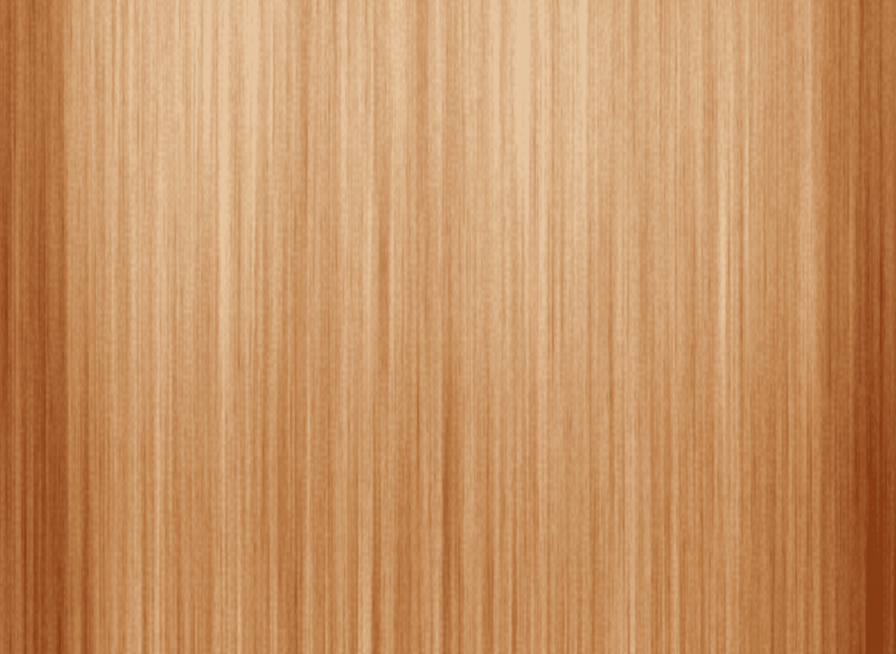
Reproduce this texture procedurally as a WebGL 1 fragment shader.

```glsl
precision highp float;
// Draws a vertical wood veneer with fine grain, lit from the top centre.
uniform vec2 u_resolution;

float hash(vec2 p) {
  return fract(sin(dot(p, vec2(127.1, 311.7))) * 43758.5453);
}

float noise(vec2 p) {
  vec2 i = floor(p), f = fract(p);
  f = f * f * (3.0 - 2.0 * f);
  return mix(mix(hash(i), hash(i + vec2(1.0, 0.0)), f.x),
             mix(hash(i + vec2(0.0, 1.0)), hash(i + vec2(1.0, 1.0)), f.x), f.y);
}

// Signed noise around zero, stretched along the grain
float streak(vec2 p, float across, float along) {
  return noise(p * vec2(across, along) + across) - 0.5;
}

// Long thin dark fibres, each column shifted so that the ends do not line up
float fibres(vec2 p, float across, float along) {
  vec2 cell = p * vec2(across, along);
  float column = floor(cell.x);
  cell.y += 17.0 * hash(vec2(column, across));
  float centre = mix(0.35, 0.65, hash(vec2(column, 4.3)));
  float body = 1.0 - smoothstep(0.1, 0.4, abs(fract(cell.x) - centre));
  float strength = noise(vec2(column * 7.0 + 0.5, cell.y));
  return body * smoothstep(0.45, 0.95, strength);
}

// Ramp from reddish brown through tan to pale cream
vec3 woodColor(float tone) {
  vec3 brown = vec3(0.54, 0.24, 0.08);
  vec3 tan_ = vec3(0.74, 0.50, 0.29);
  vec3 cream = vec3(0.90, 0.77, 0.62);
  return tone < 0.5 ? mix(brown, tan_, tone * 2.0)
                    : mix(tan_, cream, tone * 2.0 - 1.0);
}

void main() {
  vec2 uv = gl_FragCoord.xy / u_resolution;
  vec2 p = gl_FragCoord.xy / u_resolution.y;

  // Broad light: bright top centre, dark sides, deeper towards the bottom
  float side = abs(uv.x - 0.49) * 2.0;
  float tone = 0.60 + 0.30 * smoothstep(0.0, 1.0, uv.y) - 0.06 * side * side;
  tone -= 0.43 * smoothstep(0.68, 1.0, side + 0.12 * streak(p, 14.0, 0.8));

  // Grain: bands, streaks and hairlines on a slightly wandering axis
  vec2 g = p;
  g.x += 0.002 * streak(p, 6.0, 2.0);
  float grain = 0.09 * streak(g, 11.0, 0.9)
              + 0.13 * streak(g, 36.0, 0.9)
              + 0.18 * streak(g, 85.0, 1.1)
              + 0.20 * streak(g, 150.0, 1.8)
              + 0.18 * streak(g, 260.0, 3.5);
  tone += grain * mix(1.1, 0.9, uv.y);

  // Dark fibres at three lengths, broken up by fine speckle
  float speckle = streak(g, 290.0, 170.0);
  float dark = 0.10 * fibres(g, 140.0, 5.0)
             + 0.10 * fibres(g + 3.7, 175.0, 14.0)
             + 0.10 * fibres(g + 8.2, 160.0, 40.0);
  tone -= dark * (1.0 + 0.8 * speckle);
  tone += 0.12 * speckle;

  gl_FragColor = vec4(woodColor(clamp(tone, 0.0, 1.0)), 1.0);
}
```
